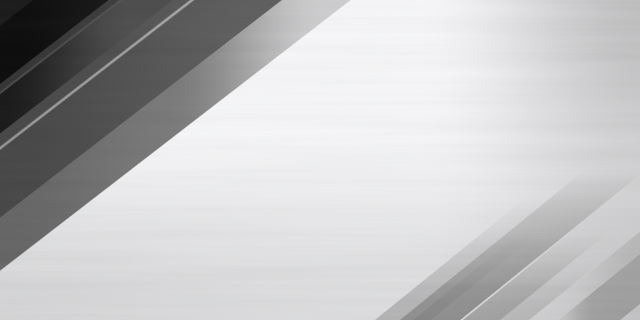
Reproduce this background procedurally as a Shadertoy shader.

```glsl
// Brushed pale metal with dark diagonal panels at the upper left and
// translucent grey stripes at the lower right. Panels are layered along a
// slanted coordinate; the brushed grain is stretched gradient noise.

#define PANEL_SLOPE 0.772
#define STRIPE_SLOPE 0.81
#define METAL_BRIGHT 0.955
#define METAL_TINT vec3(0.997, 0.998, 1.004)
#define GRAIN_AMOUNT 0.035
#define CORNER_SHADE 0.21
#define FLOOR_SHADE 0.10

float edgeWidth;

vec2 hashGradient(vec2 cell) {
    vec3 q = fract(cell.xyx * vec3(0.1031, 0.1030, 0.0973));
    q += dot(q, q.yzx + 33.33);
    float angle = 6.2832 * fract((q.x + q.y) * q.z);
    return vec2(cos(angle), sin(angle));
}

float gradientNoise(vec2 p) {
    vec2 i = floor(p), f = p - i;
    vec2 w = f * f * f * (f * (f * 6.0 - 15.0) + 10.0);
    float a = dot(hashGradient(i), f);
    float b = dot(hashGradient(i + vec2(1, 0)), f - vec2(1, 0));
    float c = dot(hashGradient(i + vec2(0, 1)), f - vec2(0, 1));
    float d = dot(hashGradient(i + vec2(1, 1)), f - vec2(1, 1));
    return mix(mix(a, b, w.x), mix(c, d, w.x), w.y);
}

// Long horizontal scratches at several scales
float brushedGrain(vec2 p) {
    float sum = 0.0, amplitude = 0.5;
    vec2 scale = vec2(0.9, 22.0);
    for (int i = 0; i < 4; i++) {
        sum += amplitude * gradientNoise(p * scale + float(i) * 17.3);
        scale *= vec2(1.5, 1.9);
        amplitude *= 0.72;
    }
    return sum;
}

// Smooth step down: one below the limit, zero above it
float below(float value, float limit) {
    return 1.0 - smoothstep(limit - edgeWidth, limit + edgeWidth, value);
}

float band(float value, float low, float high) {
    return below(value, high) - below(value, low);
}

float thinLine(float value, float center, float halfWidth) {
    return 1.0 - smoothstep(halfWidth * 0.3, halfWidth + edgeWidth, abs(value - center));
}

// Opacity that falls from one at the floor to zero at the given height
float fadeUp(float y, float height) {
    return 1.0 - smoothstep(0.0, height, y);
}

float metalShade(vec2 p) {
    float corner = smoothstep(1.3, 2.05, p.x) * mix(0.45, 1.0, smoothstep(0.2, 1.0, p.y));
    float floorFade = 1.0 - smoothstep(0.0, 0.65, p.y);
    float leftFade = 1.0 - smoothstep(0.0, 1.1, p.x);
    return METAL_BRIGHT - CORNER_SHADE * corner - floorFade * (FLOOR_SHADE + 0.03 * leftFade);
}

// Translucent stripes, returned as a multiplier
float stripeShade(vec2 p) {
    float s = 1.0 - p.y + STRIPE_SLOPE * p.x;
    float shade = 1.0 - 0.18 * band(s, 1.949, 2.012) * fadeUp(p.y, 0.43);
    shade *= 1.0 - band(s, 2.012, 2.165) * (0.09 * fadeUp(p.y - 0.36, 0.12) + 0.25 * fadeUp(p.y, 0.42));
    shade *= 1.0 - 0.06 * band(s, 2.045, 2.090) * fadeUp(p.y, 0.32);
    shade *= 1.0 - 0.24 * band(s, 2.172, 2.266) * fadeUp(p.y, 0.30);
    shade *= 1.0 - 0.12 * band(s, 2.266, 2.339) * fadeUp(p.y, 0.22);
    shade *= 1.0 - 0.09 * band(s, 2.344, 2.414) * smoothstep(1.75, 2.0, p.x);
    shade *= 1.0 - 0.19 * band(s, 2.414, 2.570) * smoothstep(1.72, 1.86, p.x);
    return shade;
}

// Dark panels painted from the widest to the corner
float paintPanels(float shade, vec2 p) {
    float d = 1.0 - p.y + PANEL_SLOPE * p.x;
    float outer = 0.40 + 0.08 * smoothstep(0.0, 0.6, p.x) + 0.32 * smoothstep(0.52, 1.02, p.x);
    float middle = 0.285 + 0.09 * smoothstep(0.0, 0.85, p.x);
    float inner = mix(0.11, 0.31, smoothstep(0.0, 0.42, p.x));
    float black = mix(0.06, 0.10, smoothstep(0.05, 0.35, p.x));
    shade = mix(shade, outer, below(d, 0.846));
    shade = mix(shade, middle, below(d, 0.680));
    shade = mix(shade, inner, below(d, 0.417));
    shade = mix(shade, 0.21 + 0.1 * p.x, band(d, 0.262, 0.292));
    shade = mix(shade, black, below(d, 0.262));
    shade = mix(shade, 0.115, below(d, 0.080));
    shade = mix(shade, 0.36, 0.6 * thinLine(d, 0.291, 0.004));
    return mix(shade, 0.58 + 0.12 * p.x, thinLine(d, 0.4635, 0.0055));
}

void mainImage(out vec4 fragColor, in vec2 fragCoord) {
    vec2 p = fragCoord / iResolution.xy * vec2(2.0, 1.0);
    edgeWidth = 1.0 / iResolution.y;

    float shade = paintPanels(metalShade(p) * stripeShade(p), p);
    shade += GRAIN_AMOUNT * brushedGrain(p) * mix(0.4, 1.0, shade);

    fragColor = vec4(clamp(shade * METAL_TINT, 0.0, 1.0), 1.0);
}
```
